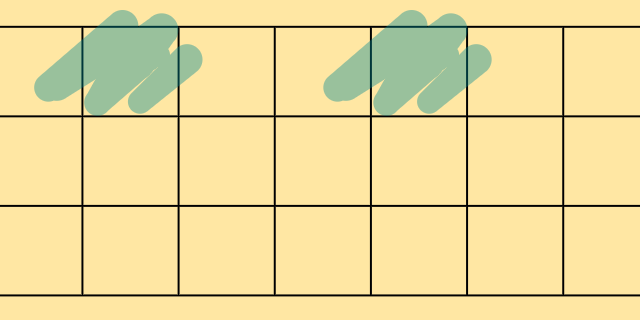
This background is drawn by a WebGL 1 fragment shader. Its source:

```glsl
precision highp float;

uniform vec2 u_resolution;

const vec3 CREAM = vec3(1.0, 0.906, 0.64);
const vec3 INK = vec3(0.0, 0.0, 0.0);
const vec3 TEAL = vec3(0.0, 0.535, 0.565);
const float TEAL_OPACITY = 0.4;

const vec2 GRID_ORIGIN = vec2(0.2576, 0.0768);
const vec2 GRID_CELL = vec2(0.3005, 0.2798);
const float GRID_ROWS = 3.0;
const float LINE_HALF_WIDTH = 0.0031;

const vec2 SCRIBBLE_ORIGIN = vec2(0.3646, 0.8047);
const float SCRIBBLE_STEP = 0.9036;
const float SCRIBBLE_SCALE = 0.2604;

// Antialiased coverage of a signed distance
float coverage(float dist, float pixel) {
  return clamp(0.5 - dist / pixel, 0.0, 1.0);
}

// Distance to the nearest line of a regular series
float lineSeries(float x, float origin, float spacing) {
  float cell = (x - origin) / spacing;
  return abs(fract(cell + 0.5) - 0.5) * spacing;
}

// Round-ended stroke whose radius changes from ra to rb
float taperedStroke(vec2 p, vec2 a, vec2 b, float ra, float rb) {
  vec2 axis = b - a;
  float t = clamp(dot(p - a, axis) / dot(axis, axis), 0.0, 1.0);
  return length(p - a - axis * t) - mix(ra, rb, t);
}

// Marker scribble: overlapping diagonal strokes around a wide core
float scribble(vec2 p) {
  vec2 core = vec2(0.20, 0.05);
  float d = taperedStroke(p, vec2(-0.82, -0.30), vec2(0.07, 0.44), 0.17, 0.19);
  d = min(d, taperedStroke(p, vec2(-0.72, -0.26), vec2(-0.10, 0.20), 0.20, 0.26));
  d = min(d, taperedStroke(p, vec2(-0.23, -0.48), core, 0.16, 0.28));
  d = min(d, taperedStroke(p, core, vec2(0.54, 0.39), 0.28, 0.20));
  d = min(d, taperedStroke(p, core, vec2(0.51, 0.09), 0.28, 0.13));
  return min(d, taperedStroke(p, vec2(0.28, -0.47), vec2(0.845, 0.035), 0.145, 0.185));
}

// Full-width rows, with columns ending at the outer rows
float grid(vec2 p) {
  float rows = lineSeries(p.y, GRID_ORIGIN.y, GRID_CELL.y);
  float columns = lineSeries(p.x, GRID_ORIGIN.x, GRID_CELL.x);
  float halfHeight = 0.5 * GRID_ROWS * GRID_CELL.y;
  float beyondRows = abs(p.y - GRID_ORIGIN.y - halfHeight) - halfHeight;
  return min(rows, max(columns, beyondRows)) - LINE_HALF_WIDTH;
}

void main() {
  float pixel = 1.0 / u_resolution.y;
  vec2 p = gl_FragCoord.xy * pixel;

  vec3 color = mix(CREAM, INK, coverage(grid(p), pixel));

  // Translucent scribbles over the grid
  for (int i = 0; i < 2; i++) {
    vec2 center = SCRIBBLE_ORIGIN + vec2(float(i) * SCRIBBLE_STEP, 0.0);
    float dist = scribble((p - center) / SCRIBBLE_SCALE) * SCRIBBLE_SCALE;
    color = mix(color, TEAL, TEAL_OPACITY * coverage(dist, pixel));
  }

  gl_FragColor = vec4(color, 1.0);
}
```
